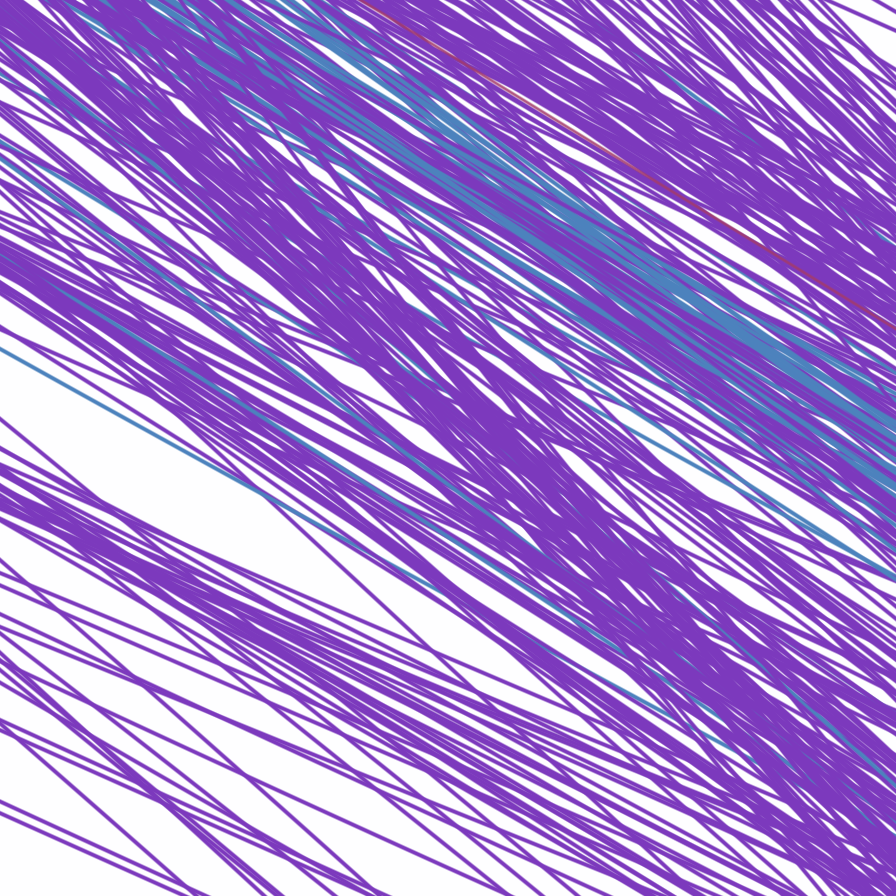
A three.js fragment shader for this pattern:

```glsl
// Hundreds of fine, nearly straight threads falling to the right over white.
// Each family scatters its threads around a shared offset and slope, measured
// in a frame turned along the main direction; threads are painted in turn.

#define FALL_ANGLE -0.571
#define THREAD_WIDTH 0.0044
#define EDGE_SOFTNESS 0.0012
#define MAX_BEND 0.025
#define STRAY_BLUE 0.07
#define BAND_BLUE 0.56
#define PAPER vec3(0.995, 0.995, 1.0)
#define PURPLE vec3(0.485, 0.225, 0.74)
#define BLUE vec3(0.30, 0.51, 0.74)
#define RED vec3(0.64, 0.23, 0.42)

varying vec2 vUv;

// Four independent random values from one number.
vec4 hash4(float n) {
  vec4 q = fract(n * vec4(0.1031, 0.1030, 0.0973, 0.1099));
  q += dot(q, q.wzxy + 33.33);
  return fract((q.xxyz + q.yzzw) * q.zywx);
}

// Coverage of a thread that crosses the frame at the given offset and slope.
float thread(vec2 p, float offset, float slope, float bend, float width) {
  float across = p.y - offset - (slope + bend * p.x) * p.x;
  float dist = abs(across) * inversesqrt(1.0 + slope * slope);
  float halfWidth = 0.5 * width;
  return 1.0 - smoothstep(halfWidth - EDGE_SOFTNESS, halfWidth + EDGE_SOFTNESS, dist);
}

// Paints one family: place = (pivot along, offset across), tilt = (slope, slope
// range), spread is the half range of the offsets around the pivot.
void family(inout vec3 color, vec2 p, float seed, int count,
            vec2 place, float spread, vec2 tilt, float blueShare) {
  p.x -= place.x;
  for (int i = 0; i < 128; i++) {
    if (i >= count) break;
    vec4 h = hash4(seed + float(i) * 1.37);
    float offset = place.y + spread * (h.x + h.y - 1.0);
    float slope = tilt.x + tilt.y * (2.0 * h.z - 1.0);
    float bend = MAX_BEND * (2.0 * fract(h.w * 17.0) - 1.0);
    vec3 ink = h.w < blueShare ? BLUE : PURPLE;
    color = mix(color, ink, thread(p, offset, slope, bend, THREAD_WIDTH));
  }
}

void main() {
  // Frame with x along the fall of the threads and y across it.
  vec2 c = vUv - 0.5;
  vec2 along = vec2(cos(FALL_ANGLE), sin(FALL_ANGLE));
  vec2 p = vec2(dot(c, along), dot(c, vec2(-along.y, along.x)));

  vec3 color = PAPER;

  // Loose threads: sparse below, a wide mesh above.
  family(color, p, 11.0, 20, vec2(-0.10, -0.43), 0.23, vec2(0.02, 0.20), 0.0);
  family(color, p, 211.0, 98, vec2(0.0, 0.27), 0.46, vec2(-0.02, 0.22), STRAY_BLUE);

  // Narrow bundles that fan out from the left edge.
  family(color, p, 401.0, 20, vec2(-0.35, -0.30), 0.06, vec2(0.08, 0.10), 0.0);
  family(color, p, 503.0, 28, vec2(-0.50, -0.10), 0.05, vec2(0.02, 0.11), STRAY_BLUE);

  // Broad band with blue threads mixed in.
  family(color, p, 607.0, 54, vec2(0.0, 0.26), 0.085, vec2(0.0, 0.07), BAND_BLUE);

  // Steeper and shallower bands that cross it.
  family(color, p, 709.0, 52, vec2(0.10, 0.03), 0.09, vec2(-0.20, 0.16), STRAY_BLUE);
  family(color, p, 811.0, 34, vec2(0.0, 0.41), 0.10, vec2(0.03, 0.12), STRAY_BLUE);
  family(color, p, 907.0, 32, vec2(0.15, 0.52), 0.13, vec2(-0.22, 0.13), STRAY_BLUE);

  // One faint red thread over the upper band.
  float redThread = thread(p, 0.375, 0.02, 0.0, 0.7 * THREAD_WIDTH);
  color = mix(color, RED, 0.85 * redThread);

  gl_FragColor = vec4(color, 1.0);
}
```
